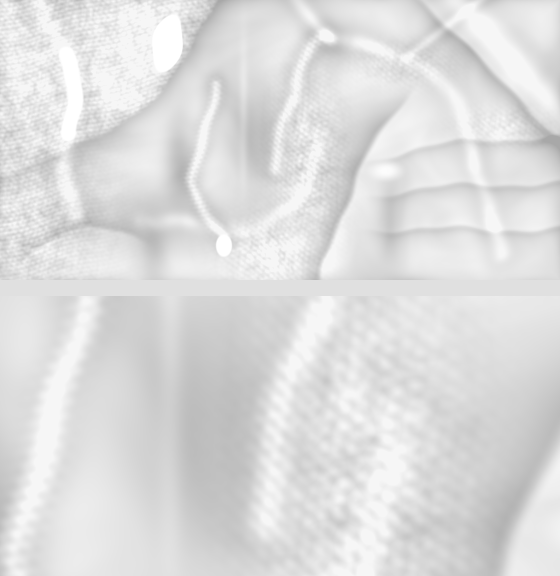
Top: the whole. Bottom: its middle third, enlarged.
A Shadertoy shader for this texture map:

```glsl
// Pale occlusion map of crumpled knitted cloth: shaded folds, raised seams, fine
// stitches and blown-out white patches. Folds are distances to quadratic curves;
// the grain comes from cellular noise and layered sines.
vec2 hash2(vec2 p) {
    vec3 q = fract(p.xyx * vec3(.1031, .103, .0973));
    q += dot(q, q.yzx + 33.33);
    return fract((q.xx + q.yz) * q.zy);
}

// Distance to the nearest scattered cell point
float cells(vec2 p) {
    vec2 id = floor(p);
    float nearest = 2.;
    for (int i = 0; i < 9; i++) {
        vec2 o = id + vec2(i % 3, i / 3) - 1.;
        nearest = min(nearest, length(o + hash2(o) - p));
    }
    return nearest;
}

// Rolling variation from warped sines, about -1..1
float swell(vec2 p) {
    float sum = 0., amp = .5;
    for (int i = 0; i < 4; i++) {
        p = mat2(.8, .6, -.6, .8) * p * 1.6 + 1.7;
        p += .6 * sin(p.yx);
        sum += amp * sin(p.x) * cos(p.y);
        amp *= .65;
    }
    return sum;
}

// Rows of staggered stitches
float knit(vec2 p, float angle, float period) {
    float c = cos(angle), s = sin(angle);
    vec2 q = 6.283 * mat2(c, -s, s, c) * p / period + 2.5 * sin(p.yx * 19.);
    return .55 * sin(q.y) + .45 * cos(.8 * q.x) * cos(.5 * q.y);
}

// Quadratic curve: x = signed distance (positive on the left), y = parameter
vec2 curve(vec2 p, vec2 a, vec2 b, vec2 c) {
    vec2 best = vec2(9, 0), from = a;
    for (float i = 1.; i <= 12.; i++) {
        float t = i / 12.;
        vec2 to = mix(mix(a, b, t), mix(b, c, t), t), e = to - from, r = p - from;
        float h = clamp(dot(r, e) / dot(e, e), 0., 1.), d = length(r - e * h);
        if (d < abs(best.x)) best = vec2(e.x * r.y > e.y * r.x ? d : -d, t + (h - 1.) / 12.);
        from = to;
    }
    return best;
}

// Distance to two joined curves
float chain(vec2 p, vec2 a, vec2 b, vec2 c, vec2 d, vec2 e) {
    return min(abs(curve(p, a, b, c).x), abs(curve(p, c, d, e).x));
}

float bell(float d, float w) { return exp(-d * d / (w * w)); }

float pool(vec2 p, float x, float y, float w, float h) {
    return bell(length((p - vec2(x, y)) / vec2(w, h)), 1.);
}

// Raised seam inside a wider shadow
float ridge(float d, float w) { return .115 * bell(d, w) - .07 * bell(d, 2.4 * w); }

// Fold: shadow on the left, faint light on the right, fading at its ends
float crease(vec2 k, float w) {
    float ends = smoothstep(0., .25, k.y) * smoothstep(1., .75, k.y);
    return ends * exp(-abs(k.x) / w) * mix(.03, -.13, smoothstep(-.015, .015, k.x));
}

float spot(float d, float blur) { return 1. - smoothstep(-blur, blur, d); }

void mainImage(out vec4 fragColor, in vec2 fragCoord) {
    vec2 p = fragCoord / iResolution.y;
    vec2 w = p + .01 * sin(p.yx * 14. + 1.) + .004 * sin(p.yx * 37.);
    float rough = swell(p * 7.), shade = .9 + .045 * swell(p * 2.6) + .025 * rough;

    // Upper left sheet and the shadow along its hem
    float hem = w.y - .38 - .25 * w.x - .85 * w.x * w.x * w.x;
    hem /= length(vec2(1, .25 + 2.55 * w.x * w.x));
    float sheet = smoothstep(-.012, .015, hem), steep = smoothstep(0., .75, p.x);
    shade -= mix(.06, .14, steep) * (1. - sheet) * exp(min(hem, 0.) / .06);
    shade -= .12 * steep * sheet * exp(-max(hem, 0.) / .06);

    // Seams and straps
    float strap = chain(w, vec2(.12, 1.02), vec2(.27, .85), vec2(.255, .5), vec2(.2, .35), vec2(.27, .22));
    float cord = chain(w, vec2(.765, .69), vec2(.75, .5), vec2(.68, .35), vec2(.67, .27), vec2(.8, .15));
    float braid = chain(w, vec2(1.18, .86), vec2(1.06, .83), vec2(1.05, .68), vec2(1, .55), vec2(.99, .4));
    float loop = chain(w, vec2(1.16, .5), vec2(1.08, .2), vec2(.8, .17), vec2(.7, .2), vec2(.5, .22));
    float arch = chain(w, vec2(1.18, .86), vec2(1.56, .84), vec2(1.68, .52), vec2(1.71, .3), vec2(1.8, .1));
    float band = abs(curve(p, vec2(1.6, 1.04), vec2(1.8, .81), vec2(2.05, .55)).x);
    float bar = abs(curve(p, vec2(1.45, .79), vec2(1.6, .91), vec2(1.75, 1.03)).x);
    float tail = abs(curve(p, vec2(1.05, 1.02), vec2(1.1, .94), vec2(1.18, .86)).x);
    shade += ridge(strap, .034) + ridge(cord, .017) + ridge(braid, .022) + ridge(band, .05);
    shade += (.7 + .5 * rough) * (ridge(loop, .03) + ridge(arch, .028) + ridge(tail, .025));
    shade += .7 * ridge(bar, .017);

    // Folds on the smooth cloth
    shade += crease(curve(w, vec2(1.12, -.2), vec2(1.18, .35), vec2(1.5, .72)), .06);
    shade += .9 * crease(curve(w, vec2(2.2, .3), vec2(1.78, .72), vec2(1.4, 1.1)), .04);
    shade += .6 * crease(curve(w, vec2(0), vec2(.3), vec2(.56, .12)), .04);
    for (float i = 0.; i < 3.; i++) {
        float y = .18 + .15 * i;
        shade += .7 * crease(curve(w, vec2(2.4, y), vec2(1.7, y + .04 * i), vec2(1.25, y - .04 * i)), .024);
    }

    // Deep hollows and dim borders
    shade -= .1 * pool(p, .91, .5, .09, .22) + .11 * pool(p, .64, .43, .05, .17);
    shade -= .08 * pool(p, 1.4, .2, .05, .16) + .07 * pool(p, .55, .1, .05, .15);
    shade += .04 * pool(p, .87, .6, .015, .25) + .05 * pool(p, 1.3, .68, .16, .1);
    vec2 side = min(p, vec2(2, 1) - p);
    shade -= .08 * exp(-min(side.x, side.y) / .025) * (.6 + .6 * rough);

    // Knit and fuzzy grain on the woolly areas
    float wool = max(pool(p, 1.1, .42, .11, .28), pool(p, .97, .1, .15, .12));
    wool = max(wool, .6 * max(pool(p, 1.44, .77, .16, .07), pool(p, 1.8, .55, .15, .06)));
    wool = max(wool, max(.9 * sheet, pool(p, .08, .2, .25, .3)));
    float stitch = mix(knit(p, .25, .0155), knit(p, -.7, .017), smoothstep(.6, .9, p.x));
    shade += .023 * stitch * max(wool, bell(min(braid, cord), .025));
    shade += wool * (.012 + .06 * (.5 - cells(p * 48.)) + .045 * swell(p * 28.));

    // Overall contrast
    shade = clamp(.889 + 1.65 * (shade - .882), .66, .965);

    // Blown-out patches
    float slit = abs(curve(w, vec2(.23, .8), vec2(.275, .67), vec2(.255, .515)).x) - .027;
    vec2 q = w - vec2(.6, .845);
    float drop = length(vec2(1.75 * (q.x - .2 * q.y), q.y)) - .1;
    float bead = length((p - vec2(.8, .123)) * vec2(1.4, 1)) - .04;
    float glow = length((p - vec2(1.38, .39)) * vec2(.6, 1)) - .027;
    float white = max(spot(min(min(slit, drop), bead), .005), .9 * spot(glow, .02));
    fragColor = vec4(vec3(mix(shade, 1., white)), 1);
}
```
